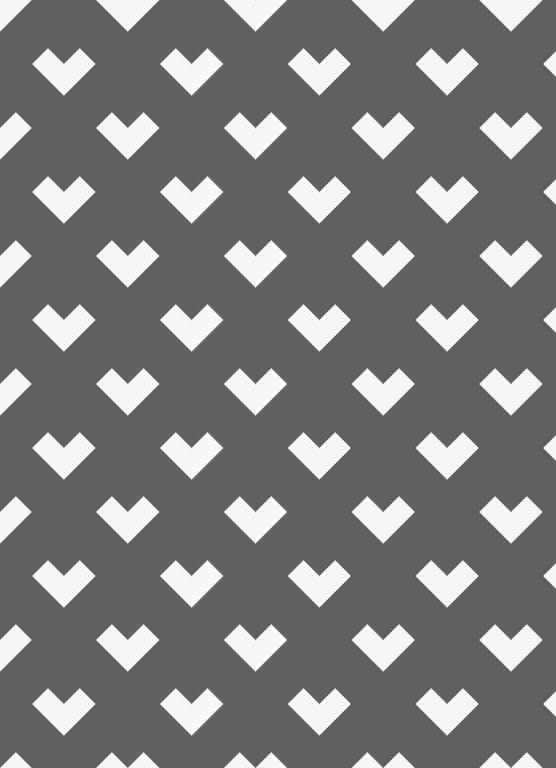
This pattern is drawn by a Shadertoy shader. Its source:

```glsl
// Staggered rows of small angular hearts, pale on flat grey.
// Each heart is a diamond with its upper quarter cut away; two offset
// lattices of it are merged, then smoothed over about one pixel.

const float REPEATS_DOWN = 6.0;
const vec2 CELL = vec2(0.998, 1.0);   // lattice spacing, in repeat heights
const float HEART_RADIUS = 0.2475;    // centre to tip
const vec3 GROUND = vec3(0.378, 0.377, 0.378);
const vec3 PALE = vec3(0.970, 0.968, 0.962);

// Signed distance bound: diamond minus the wedge above its centre
float heartDistance(vec2 p, float radius) {
    float side = abs(p.x);
    float diamond = side + abs(p.y) - radius;
    float notch = p.y - side;
    return max(diamond, notch) * sqrt(0.5);
}

// Position relative to the nearest lattice point
vec2 repeatCentred(vec2 p, vec2 cell) {
    return p - cell * floor(p / cell + 0.5);
}

// Two interleaved lattices, the second shifted by half a cell
float heartLattice(vec2 p, vec2 cell, float radius) {
    float whole = heartDistance(repeatCentred(p, cell), radius);
    float shifted = heartDistance(repeatCentred(p - 0.5 * cell, cell), radius);
    return min(whole, shifted);
}

void mainImage(out vec4 fragColor, in vec2 fragCoord) {
    float pixel = REPEATS_DOWN / iResolution.y;
    vec2 p = fragCoord * pixel;

    float d = heartLattice(p, CELL, HEART_RADIUS);
    float coverage = 1.0 - smoothstep(-0.7 * pixel, 0.7 * pixel, d);

    fragColor = vec4(mix(GROUND, PALE, coverage), 1.0);
}
```
